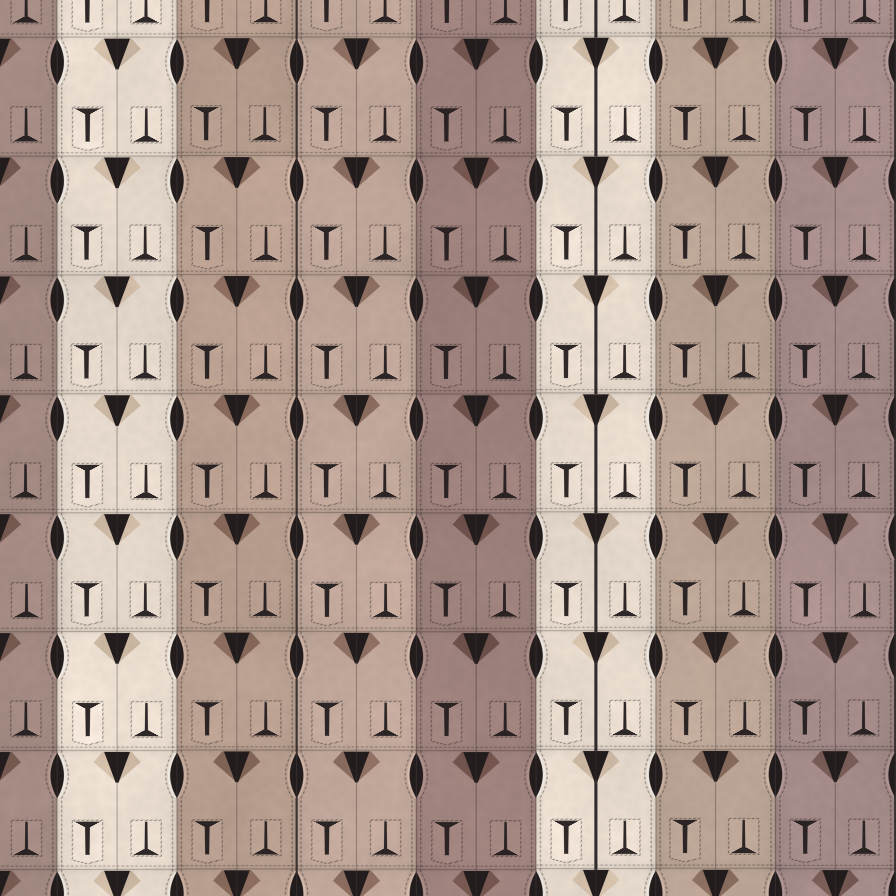
A Shadertoy shader for this pattern:

```glsl
const vec3 INK = vec3(0.135, 0.11, 0.115);

float hash(vec2 p) {
    return fract(sin(dot(p, vec2(127.1, 311.7))) * 4375.85);
}

// Coverage of a signed distance measured in cells
float fill(float d) {
    float soft = 5.2 / iResolution.y;
    return smoothstep(soft, -soft, d);
}

float line(float d, float halfWidth) {
    return fill(abs(d) - halfWidth);
}

float stitches(float along) {
    return 0.55 + 0.45 * sin(along * 6.2832 * 26.0);
}

// Trapezoid whose half width runs from wTop to wBottom, y pointing down
float taper(vec2 p, float top, float bottom, float wTop, float wBottom) {
    float w = mix(wTop, wBottom, clamp((p.y - top) / (bottom - top), 0.0, 1.0));
    return max(abs(p.x) - w, max(top - p.y, p.y - bottom));
}

float cellular(vec2 p) {
    vec2 id = floor(p), f = fract(p);
    float nearest = 2.0;
    for (int j = -1; j <= 1; j++)
        for (int i = -1; i <= 1; i++) {
            vec2 o = vec2(i, j);
            vec2 point = o + vec2(hash(id + o), hash(id + o + 57.3));
            nearest = min(nearest, length(point - f));
        }
    return nearest;
}

float clouds(vec2 p) {
    float sum = 0.0, amp = 0.5;
    for (int i = 0; i < 4; i++) {
        sum += amp * sin(p.x + 1.7 * sin(p.y * 0.8)) * sin(p.y + 1.3 * sin(p.x * 0.7));
        p = mat2(1.5, 1.2, -1.2, 1.5) * p + 2.1;
        amp *= 0.55;
    }
    return sum;
}

vec3 columnColor(float column) {
    vec3 dyes[8] = vec3[8](
        vec3(0.64, 0.54, 0.51), vec3(0.90, 0.85, 0.80),
        vec3(0.72, 0.62, 0.56), vec3(0.75, 0.65, 0.60),
        vec3(0.61, 0.50, 0.48), vec3(0.90, 0.85, 0.80),
        vec3(0.74, 0.65, 0.59), vec3(0.65, 0.55, 0.54));
    return dyes[int(mod(column, 8.0))];
}

void mainImage(out vec4 fragColor, in vec2 fragCoord) {
    vec2 uv = fragCoord / iResolution.y;
    vec2 grid = vec2(uv.x * 7.485 + 0.522, (1.0 - uv.y) * 7.537 - 0.309);
    grid.y += 0.012 * (hash(vec2(floor(grid.x), 3.0)) - 0.5);
    vec2 cell = floor(grid), p = grid - cell;
    float rnd = hash(cell + 11.0);
    float side = step(0.5, p.x);

    // Dyed cloth with uneven panels and mottling
    vec3 cloth = columnColor(cell.x);
    bool pale = cloth.r > 0.85;
    cloth *= 1.0 + 0.05 * (rnd - 0.5) + 0.025 * (hash(cell * 2.0 + side) - 0.5);
    cloth *= 1.0 + 0.035 * clouds(grid * 2.3) + 0.035 * (cellular(grid * 11.0) - 0.45);
    float edge = 0.5 - abs(p.x - 0.5);
    cloth *= 1.0 - 0.07 * exp(-edge * 28.0) - 0.06 * exp(-40.0 * min(p.y, 1.0 - p.y));
    vec3 col = cloth;
    vec3 thread = cloth * 0.45;

    // Seams between panels, some of them left open
    float rowEdge = p.y - step(0.5, p.y);
    col = mix(col, thread, 0.35 * line(rowEdge, 0.005));
    col = mix(col, thread, 0.5 * line(rowEdge + 0.028, 0.005) * stitches(p.x));
    col = mix(col, thread, 0.45 * line(p.x - 0.5, 0.005));
    col = mix(col, thread, 0.4 * line(edge, 0.006));
    float border = mod(floor(grid.x + 0.5), 8.0);
    if (border == 3.0 || border == 0.0)
        col = mix(col, INK, 0.75 * line(edge, 0.009));
    if (mod(cell.x, 8.0) == 5.0)
        col = mix(col, INK, 0.9 * line(p.x - 0.5, 0.013));

    // Armhole lenses with a pale rim and a stitched outline
    float t = (p.y - 0.21) / 0.19;
    float bulge = 0.056 * max(1.0 - t * t, 0.0);
    float lens = max(edge - bulge, abs(p.y - 0.21) - 0.19);
    col = mix(col, thread, 0.6 * line(edge - bulge - 0.037, 0.006) * stitches(p.y));
    col = mix(col, min(cloth * 1.18, 0.94), 0.65 * line(lens - 0.012, 0.007) * step(abs(t), 1.0));
    col = mix(col, INK + 0.07 * line(edge, 0.004), fill(lens));

    // Collar flaps around the dark neck opening
    vec2 q = vec2(abs(p.x - 0.5), p.y);
    float flap = max(dot(q - vec2(0.12, 0.01), vec2(0.75, -0.66)),
                     dot(q - vec2(0.195, 0.10), vec2(0.66, 0.75)));
    vec3 flapColor = cloth * (pale ? vec3(0.90, 0.86, 0.81) : vec3(0.72, 0.65, 0.62));
    flapColor *= 0.95 + 0.1 * hash(cell + side * 5.0);
    col = mix(col, flapColor, fill(max(flap, 0.012 - q.y)));
    vec2 neck = p - vec2(0.5, 0.0);
    col = mix(col, INK + 0.05 * line(neck.x, 0.004), fill(taper(neck, 0.012, 0.27, 0.108, 0.012)));

    // Stitched pockets: pointed one on the left, square one on the right
    vec2 k = p - vec2(mix(0.25, 0.74, side) + 0.012 * (rnd - 0.5), 0.01 * (rnd - 0.5));
    float pocketBase = mix(k.y + 0.25 * abs(k.x) - 0.95, k.y - 0.885, side);
    float pocket = max(abs(k.x) - 0.126, max(0.585 - k.y, pocketBase));
    col = mix(col, cloth * 1.025, fill(pocket));
    col = mix(col, thread, 0.65 * line(pocket, 0.006) * stitches(k.x + k.y));

    // Pocket slits, upright on the left and inverted on the right
    k.y = mix(k.y, 1.472 - k.y, side);
    float slit = min(taper(k, 0.596, 0.645, 0.108, 0.018),
                     taper(k, 0.60, 0.875, mix(0.021, 0.014, side), mix(0.017, 0.010, side)));
    col = mix(col, INK, 0.94 * fill(slit));

    fragColor = vec4(col, 1.0);
}
```
